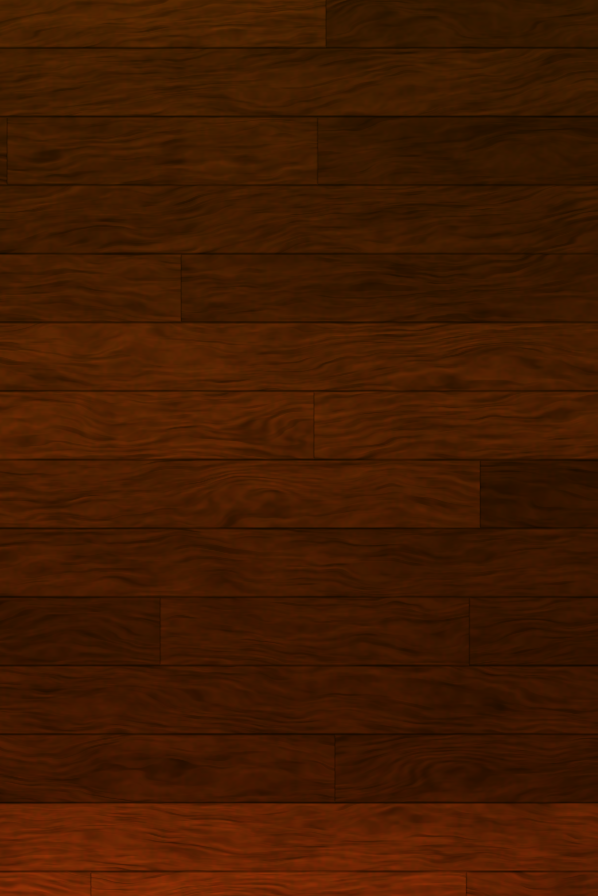
Write a Shadertoy shader that draws this texture.

```glsl
// Dark stained hardwood floor: fourteen horizontal courses of planks with staggered
// butt joints. Every plank has its own tone and seed for warped-noise growth rings,
// thin pores and an optional knot; warm light rises from the bottom edge.

const float ROW_HEIGHT = 0.0766;   // course height, in canvas heights
const float FIRST_SEAM = 0.9466;   // height of the topmost seam
const float SEAM_WIDTH = 0.0011;   // half width of the gaps
const int ROWS = 14;

// Two joint positions per course, in canvas widths; 2 means no joint.
const vec2 JOINTS[ROWS] = vec2[ROWS](
    vec2(.545, 2.), vec2(2.), vec2(.012, .531), vec2(2.), vec2(.303, 2.),
    vec2(2.), vec2(.525, 2.), vec2(.803, 2.), vec2(2.), vec2(.268, .785),
    vec2(2.), vec2(.56, 2.), vec2(2.), vec2(.152, .78));

// Brightness of the left, middle and right plank of each course.
const vec3 TONES[ROWS] = vec3[ROWS](
    vec3(1.08, .84, 1.), vec3(.95), vec3(.84, .92, .8), vec3(.92), vec3(.95, .88, 1.),
    vec3(1.15), vec3(1.24, 1.16, 1.), vec3(1.08, .8, 1.), vec3(.92), vec3(.8, .92, .83),
    vec3(.92), vec3(.94, .91, 1.), vec3(1.42), vec3(1.42, 1.5, 1.35));

float hash(vec2 p) {
    vec3 q = fract(vec3(p.xyx) * 0.1031);
    q += dot(q, q.yzx + 33.33);
    return fract((q.x + q.y) * q.z);
}

float noise(vec2 p) {
    vec2 cell = floor(p), f = fract(p);
    f = f * f * (3.0 - 2.0 * f);
    return mix(mix(hash(cell), hash(cell + vec2(1, 0)), f.x),
               mix(hash(cell + vec2(0, 1)), hash(cell + vec2(1, 1)), f.x), f.y);
}

float fbm(vec2 p) {
    float sum = 0.0, weight = 0.5;
    for (int i = 0; i < 4; i++) {
        sum += weight * noise(p);
        p = p * 2.03 + 17.1;
        weight *= 0.5;
    }
    return sum / 0.9375;
}

// Line mask with smoothed edges; d is the distance to the centre line.
float line(float d, float halfWidth, float pixel) {
    return 1.0 - smoothstep(halfWidth - pixel, halfWidth + pixel, abs(d));
}

// Signed grain shading, around 0. local.y runs from 0 to ROW_HEIGHT.
float woodGrain(vec2 local, float seed) {
    vec2 q = local + vec2(seed * 3.7, seed * 1.9);

    // Knot: a bump that bends the growth rings around it
    vec2 knot = vec2(0.1 + 0.5 * hash(vec2(seed, 4.0)), ROW_HEIGHT * 0.45);
    vec2 toKnot = (local - knot) / vec2(0.055, 0.022);
    float bump = step(0.45, hash(vec2(seed, 9.0))) * exp(-dot(toKnot, toKnot));

    // Growth rings, gently tilted and warped
    float tilt = (hash(vec2(seed, 2.0)) - 0.5) * 0.24;
    float warp = fbm(q * vec2(6.0, 18.0));
    float field = (q.y + tilt * q.x) * 100.0 + 6.0 * warp + 3.5 * bump;
    float rings = sin(6.2832 * field) * smoothstep(0.35, 0.7, fbm(q * vec2(9.0, 34.0) + 5.0));

    // Fibres and thin dark pores follow the same flow; blotches vary the stain
    vec2 flow = vec2(q.x, q.y + tilt * q.x + 0.05 * warp + 0.012 * bump);
    float fibres = fbm(flow * vec2(20.0, 170.0)) - 0.5;
    float fine = noise(flow * vec2(85.0, 360.0)) - 0.5;
    float pores = smoothstep(0.62, 0.9, noise(flow * vec2(24.0, 270.0) + 70.0));
    float blotch = fbm(q * vec2(9.0, 28.0) + 40.0) - 0.5;
    return 0.03 + 0.09 * rings + 0.42 * fibres + 0.17 * fine - 0.17 * pores + 0.3 * blotch;
}

void mainImage(out vec4 fragColor, in vec2 fragCoord) {
    vec2 uv = fragCoord / iResolution.xy;
    vec2 p = fragCoord / iResolution.y;
    float aspect = iResolution.x / iResolution.y;
    float pixel = 1.0 / iResolution.y;

    // Course and plank lookup
    float course = (FIRST_SEAM - p.y) / ROW_HEIGHT + 1.0;
    int row = clamp(int(floor(course)), 0, ROWS - 1);
    float inRow = fract(course);
    vec2 joints = JOINTS[row];
    int plank = int(step(joints.x, uv.x) + step(joints.y, uv.x));
    float seed = float(row) * 3.0 + float(plank) + 1.0;

    // Plank tone, grain and overall light
    float grain = woodGrain(vec2(p.x, inRow * ROW_HEIGHT), seed);
    float light = TONES[row][plank] * max(1.0 + grain, 0.45);
    light *= mix(1.05, 0.91, smoothstep(0.3, 1.0, uv.x));
    light *= 1.0 + 0.12 * smoothstep(0.1, 0.0, uv.y);

    // Seams and joints, worn unevenly so that they fade in places
    float wear = 0.65 + 0.7 * noise(vec2(p.x * 14.0, floor(course + 0.5) * 7.3));
    float seamDistance = min(inRow, 1.0 - inRow) * ROW_HEIGHT;
    float seam = line(seamDistance, SEAM_WIDTH, pixel) * wear;
    vec2 toJoints = abs(uv.x - joints) * aspect;
    float joint = line(min(toJoints.x, toJoints.y), SEAM_WIDTH * 0.6, pixel);
    light *= 1.0 - max(0.42 * seam, 0.3 * joint);

    // Stain colour: redder towards the bottom, with a fine red mottle
    float mottle = noise(p * 230.0) - 0.5;
    float red = 0.256 * light * (1.0 + 0.12 * mottle);
    float greenRatio = mix(0.34, 0.46, uv.y) - 0.06 * mottle;
    vec3 stain = vec3(red, red * greenRatio, max(0.06 * red - 0.011, 0.0));
    fragColor = vec4(stain, 1.0);
}
```
